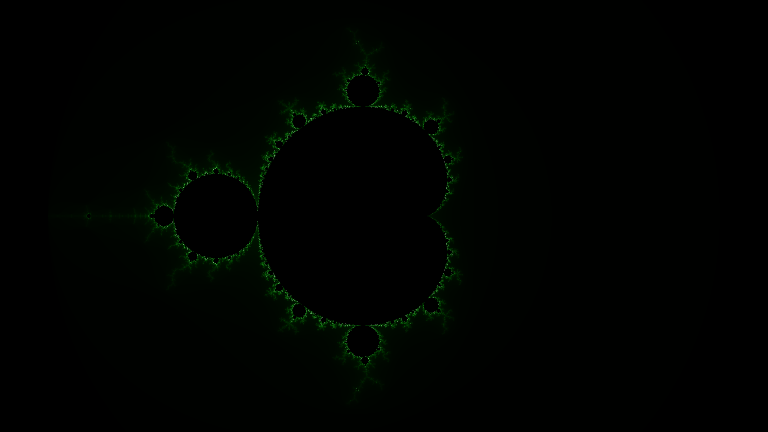
Write a Shadertoy shader that draws this background.

```glsl
// Mandelbrot set on black: each point's escape count sets a green glow,
// so the boundary filaments shine while the interior stays dark.
// Four samples per pixel smooth the fine detail.

const int MAX_STEPS = 256;

// True inside the main cardioid or the disc to its left, which never escape.
bool insideMainBodies(vec2 c) {
    vec2 fromFocus = c - vec2(0.25, 0.0);
    float q = dot(fromFocus, fromFocus);
    bool inCardioid = q * (q + fromFocus.x) < 0.25 * c.y * c.y;
    bool inDisc = length(c + vec2(1.0, 0.0)) < 0.25;
    return inCardioid || inDisc;
}

// Share of the step limit used before escape; zero for interior points.
float escapeShare(vec2 c) {
    if (insideMainBodies(c)) return 0.0;
    vec2 z = vec2(0.0);
    for (int i = 0; i < MAX_STEPS; i++) {
        z = vec2(z.x * z.x - z.y * z.y, 2.0 * z.x * z.y) + c;
        if (dot(z, z) > 4.0) return float(i) / float(MAX_STEPS);
    }
    return 0.0;
}

// Mostly green, paling only at the highest counts.
vec3 glowColour(float share) {
    float pale = pow(share, 4.0);
    return vec3(pale, share, pale);
}

void mainImage(out vec4 fragColor, in vec2 fragCoord) {
    vec3 colour = vec3(0.0);

    // Average a two by two grid; the canvas height spans 18/7 of the plane.
    for (int k = 0; k < 4; k++) {
        vec2 offset = vec2(k % 2, k / 2) * 0.5 - 0.25;
        vec2 c = (fragCoord + offset - 0.5 * iResolution.xy) / iResolution.y;
        colour += 0.25 * glowColour(escapeShare(c * 18.0 / 7.0));
    }

    fragColor = vec4(colour, 1.0);
}
```
